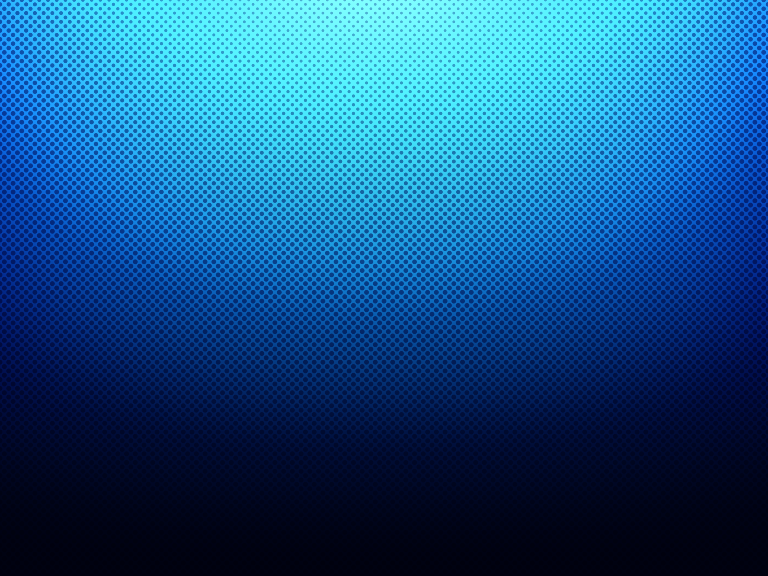
Give the GLSL for this background, as a Shadertoy shader.

```glsl
// Deep blue backdrop lit from the top centre, covered by a staggered halftone of dark dots.

// Colour for a light level from 0 (deep) to 1 (bright).
vec3 depthRamp(float level) {
    vec3 color = mix(vec3(0.0, 0.005, 0.06), vec3(0.0, 0.06, 0.25), smoothstep(0.0, 0.35, level));
    color = mix(color, vec3(0.03, 0.34, 0.68), smoothstep(0.2, 0.58, level));
    return mix(color, vec3(0.25, 0.87, 0.95), smoothstep(0.42, 0.88, level));
}

// Antialiased coverage of dots on a diagonal lattice.
float dotMask(vec2 p, float radius, float pixel) {
    vec2 lattice = vec2(p.x + p.y, p.x - p.y);
    float d = length(fract(lattice) - 0.5) - radius;
    return 1.0 - smoothstep(-0.5 * pixel, 0.5 * pixel, d);
}

void mainImage(out vec4 fragColor, in vec2 fragCoord) {
    vec2 uv = fragCoord / iResolution.xy;

    // Light fades downwards and towards both sides.
    float side = 2.0 * (uv.x - 0.49);
    float level = uv.y * (1.0 - 0.4 * side * side);
    vec3 color = depthRamp(level);

    // Richer blue at the sides and a pale glow at the top.
    color.b += 0.13 * side * side * smoothstep(0.1, 0.6, uv.y);
    vec2 glow = (uv - vec2(0.49, 1.04)) / vec2(0.23, 0.16);
    color += vec3(0.24, 0.09, 0.05) * exp(-dot(glow, glow));

    // Dots shrink and soften in the light; the gaps brighten to keep the average.
    float lit = smoothstep(0.45, 1.0, level);
    float radius = mix(0.39, 0.22, lit);
    float rows = 66.0;
    float pixel = rows * 1.4142 / iResolution.y;
    float dots = dotMask(fragCoord / iResolution.y * rows, radius, pixel);
    float contrast = mix(0.9, 0.4, lit) * mix(0.5, 1.0, smoothstep(0.05, 0.4, uv.y));
    color *= 1.0 + contrast * vec3(1.0, 0.8, 0.5) * (3.1416 * radius * radius - dots);

    fragColor = vec4(clamp(color, 0.0, 1.0), 1.0);
}
```
